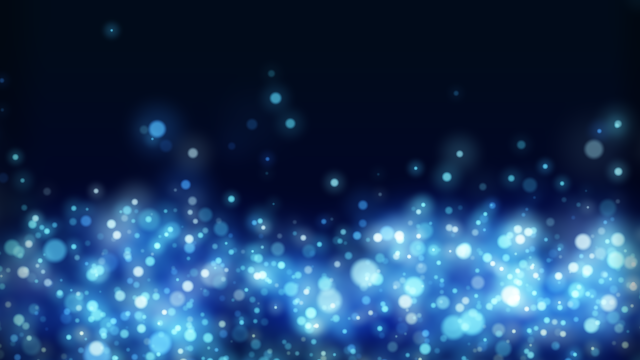
Give the GLSL for this background, as a WebGL 1 fragment shader.

```glsl
precision highp float;
// Glowing blue bokeh lights crowding the lower half of a dark navy backdrop.

uniform vec2 u_resolution;

const vec3 NAVY_TOP = vec3(0.004, 0.045, 0.100);
const vec3 NAVY_LOW = vec3(0.004, 0.025, 0.150);
const vec3 HAZE_BLUE = vec3(0.015, 0.070, 0.460);
const vec3 GLOW_BLUE = vec3(0.100, 0.400, 0.950);
const vec3 LIGHT_BLUE = vec3(0.160, 0.480, 1.050);
const vec3 LIGHT_CYAN = vec3(0.340, 1.100, 1.300);
const vec3 LIGHT_PALE = vec3(0.800, 1.100, 1.200);
const vec3 LIGHT_WARM = vec3(0.800, 1.050, 0.700);

const int LAYERS = 6;
const float LARGEST_CELL = 0.160;
const float CELL_SHRINK = 0.750;
const float CROWD_CHANCE = 0.420;
const float POOL_CHANCE = 0.350;
const float STRAY_CHANCE = 0.200;
const float HALO_STRENGTH = 0.200;
const float EXPOSURE = 1.750;

vec3 hash3(vec2 p) {
  vec3 q = fract(p.xyx * vec3(0.1031, 0.1030, 0.0973));
  q += dot(q, q.yxz + 33.33);
  return fract((q.xxy + q.yzz) * q.zyx);
}

float valueNoise(vec2 p) {
  vec2 cell = floor(p);
  vec2 f = fract(p);
  f = f * f * (3.0 - 2.0 * f);
  float low = mix(hash3(cell).x, hash3(cell + vec2(1.0, 0.0)).x, f.x);
  float high = mix(hash3(cell + vec2(0.0, 1.0)).x, hash3(cell + 1.0).x, f.x);
  return mix(low, high, f.y);
}

// Upper edge of the crowd: high at left and right, dipping between.
float ridge(float x) {
  return 0.345 + 0.040 * cos(6.2832 * (x - 0.40)) + 0.030 * x;
}

float blob(vec2 p, vec2 center, vec2 size) {
  vec2 d = (p - center) / size;
  return exp(-dot(d, d));
}

// Broad pools of light that shape the crowd.
float glowPools(vec2 p) {
  float g = 0.65 * blob(p, vec2(0.41, 0.34), vec2(0.08, 0.07));
  g += 0.40 * blob(p, vec2(0.61, 0.29), vec2(0.08, 0.07));
  g += 0.75 * blob(p, vec2(0.28, 0.14), vec2(0.09, 0.08));
  g += 0.85 * blob(p, vec2(0.46, 0.11), vec2(0.08, 0.09));
  g += 0.95 * blob(p, vec2(0.80, 0.22), vec2(0.12, 0.06));
  g += 0.60 * blob(p, vec2(0.92, 0.12), vec2(0.08, 0.06));
  g += 0.80 * blob(p, vec2(1.13, 0.33), vec2(0.10, 0.08));
  g += 0.65 * blob(p, vec2(1.08, 0.21), vec2(0.10, 0.05));
  g += 0.85 * blob(p, vec2(1.41, 0.31), vec2(0.09, 0.07));
  g += 0.95 * blob(p, vec2(1.48, 0.18), vec2(0.15, 0.08));
  g += 0.70 * blob(p, vec2(1.70, 0.22), vec2(0.09, 0.09));
  return g;
}

vec3 lightColor(vec3 h, float y) {
  vec3 c = mix(LIGHT_BLUE, LIGHT_CYAN, smoothstep(0.05, 0.50, h.x));
  vec3 accent = mix(LIGHT_WARM, LIGHT_PALE, smoothstep(0.08, 0.22, y));
  return mix(c, accent, smoothstep(0.62, 0.88, h.x));
}

// One jittered grid of soft discs; crowded below the ridge, sparse above.
vec3 bokehLayer(vec2 p, float cellSize, float seed) {
  vec3 sum = vec3(0.0);
  vec2 home = floor(p / cellSize);
  float pixel = 1.0 / u_resolution.y;
  for (int j = -1; j <= 1; j++) {
    for (int i = -1; i <= 1; i++) {
      vec2 id = home + vec2(float(i), float(j));
      vec3 place = hash3(id + seed);
      vec3 look = hash3(id + seed + 57.0);
      vec2 center = (id + place.xy) * cellSize;

      float edge = ridge(center.x);
      float pool = glowPools(center);
      float crowd = 1.0 - smoothstep(edge - 0.08, edge + 0.13, center.y);
      float stray = 1.0 - smoothstep(0.50, 0.84, center.y);
      float chance = (CROWD_CHANCE + POOL_CHANCE * pool) * crowd
                   + STRAY_CHANCE * stray * cellSize / LARGEST_CELL;
      float present = step(place.z, chance);

      float radius = cellSize * mix(0.09, 0.25, look.y);
      float d = length(p - center);
      float soft = radius * 0.30 + pixel;
      float disc = 1.0 - smoothstep(radius - soft, radius + 0.5 * soft, d);
      float reach = max(0.0, 1.0 - d * d / (cellSize * cellSize));
      float halo = HALO_STRENGTH * reach * reach * reach;
      float power = mix(0.16, 1.40, look.z * look.z) * (0.55 + 0.95 * pool);
      sum += present * power * (disc + halo) * lightColor(look, center.y);
    }
  }
  return sum;
}

void main() {
  vec2 p = gl_FragCoord.xy / u_resolution.y;
  vec2 uv = gl_FragCoord.xy / u_resolution;

  // Haze with cloudy gaps, fading toward the floor.
  float edge = ridge(p.x);
  float haze = 1.0 - smoothstep(edge - 0.20, edge + 0.15, p.y);
  haze *= 0.20 + 0.90 * valueNoise(p * 6.0 + 3.0);
  haze *= mix(0.30, 1.0, smoothstep(0.0, 0.13, p.y));
  vec3 light = HAZE_BLUE * haze + GLOW_BLUE * 0.55 * glowPools(p);

  // Lights from large blurred discs down to small sparks.
  float cellSize = LARGEST_CELL;
  for (int k = 0; k < LAYERS; k++) {
    light += bokehLayer(p, cellSize, 19.0 * float(k) + 7.0);
    cellSize *= CELL_SHRINK;
  }

  // Exposure curve and darkened side edges.
  vec3 color = mix(NAVY_LOW, NAVY_TOP, smoothstep(0.40, 0.95, uv.y));
  color += (1.0 - color) * (1.0 - exp(-EXPOSURE * light));
  float side = smoothstep(0.0, 0.08, uv.x) * smoothstep(0.0, 0.05, 1.0 - uv.x);
  color *= mix(0.70, 1.0, side);
  gl_FragColor = vec4(color, 1.0);
}
```
